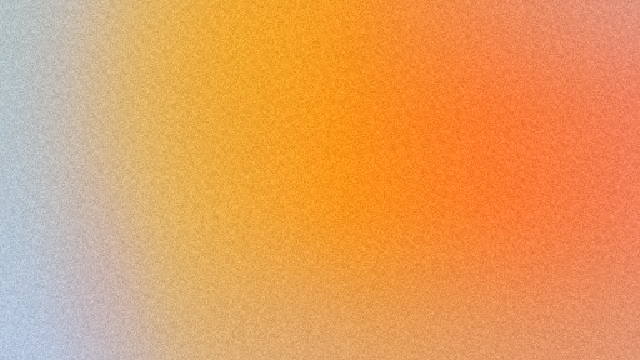
A Shadertoy shader for this background:

```glsl
const vec3 TEAL        = vec3(0.705, 0.765, 0.765);
const vec3 BLUE        = vec3(0.718, 0.780, 0.870);
const vec3 GREY        = vec3(0.753, 0.743, 0.733);
const vec3 SAND        = vec3(0.808, 0.718, 0.610);
const vec3 STRAW       = vec3(0.871, 0.714, 0.435);
const vec3 AMBER       = vec3(0.925, 0.675, 0.267);
const vec3 ORANGE      = vec3(0.984, 0.580, 0.085);
const vec3 VERMILION   = vec3(0.992, 0.475, 0.176);
const vec3 CORAL       = vec3(0.945, 0.494, 0.360);
const vec3 GOLD        = vec3(0.955, 0.660, 0.110);
const vec3 MAUVE       = vec3(0.784, 0.659, 0.720);
const vec3 FLOOR_HAZE  = vec3(0.830, 0.655, 0.570);
const vec3 CORNER_HAZE = vec3(0.843, 0.635, 0.600);

const float FLOOR_AMOUNT  = 0.60;
const float CORNER_AMOUNT = 0.66;
const float MAUVE_AMOUNT  = 0.35;
const vec2  MAUVE_CENTER  = vec2(0.16, 0.18);
const vec2  MAUVE_RADIUS  = vec2(0.08, 0.32);
const float GOLD_AMOUNT   = 0.40;
const vec2  GOLD_CENTER   = vec2(0.41, 0.88);
const vec2  GOLD_RADIUS   = vec2(0.13, 0.30);
const float ARC_BEND      = 0.20;
const float ARC_HEIGHT    = 0.75;
const float RAMP_SOFTEN   = 0.018;
const float GRAIN_ROWS    = 288.0;
const float GRAIN_AMOUNT  = 0.07;

const int STOPS = 8;
const float STOP_X[STOPS] = float[](0.0, 0.08, 0.135, 0.20, 0.32, 0.515, 0.76, 1.0);

float hash(vec2 p) {
    return fract(sin(dot(p, vec2(12.9898, 78.233))) * 43758.5453);
}

// Piecewise ramp from the cool left edge to the warm right edge
vec3 ramp(float x, vec3 edgeColor) {
    vec3 stops[STOPS] = vec3[](edgeColor, GREY, SAND, STRAW, AMBER, ORANGE, VERMILION, CORAL);
    vec3 color = stops[0];
    for (int i = 1; i < STOPS; i++) {
        float t = clamp((x - STOP_X[i - 1]) / (STOP_X[i] - STOP_X[i - 1]), 0.0, 1.0);
        color = mix(color, stops[i], t);
    }
    return color;
}

// Averages nearby ramp samples to round off the creases at its stops
vec3 softRamp(float x, vec3 edgeColor) {
    vec3 sum = vec3(0.0);
    float total = 0.0;
    for (int i = -3; i <= 3; i++) {
        float weight = 4.0 - abs(float(i));
        sum += weight * ramp(x + float(i) * RAMP_SOFTEN, edgeColor);
        total += weight;
    }
    return sum / total;
}

float glow(vec2 p, vec2 center, vec2 radius) {
    vec2 d = (p - center) / radius;
    return exp(-dot(d, d));
}

void mainImage(out vec4 fragColor, in vec2 fragCoord) {
    vec2 uv = fragCoord / iResolution.xy;

    // Main ramp, its bands bowed into arcs that open to the right
    float rise = uv.y - ARC_HEIGHT;
    float x = uv.x - ARC_BEND * rise * rise;
    vec3 color = softRamp(x, mix(BLUE, TEAL, uv.y));

    // Mauve glow along the cool border, gold glow above the center
    color = mix(color, MAUVE, MAUVE_AMOUNT * glow(uv, MAUVE_CENTER, MAUVE_RADIUS));
    color = mix(color, GOLD, GOLD_AMOUNT * glow(uv, GOLD_CENTER, GOLD_RADIUS));

    // Pale haze along the floor and in the upper right corner
    float floorHaze = (1.0 - smoothstep(-0.05, 0.5, uv.y)) * smoothstep(0.05, 0.5, uv.x);
    float cornerHaze = smoothstep(0.62, 1.06, uv.y) * smoothstep(0.36, 1.1, uv.x);
    color = mix(color, FLOOR_HAZE, FLOOR_AMOUNT * floorHaze);
    color = mix(color, CORNER_HAZE, CORNER_AMOUNT * cornerHaze);

    // Fine film grain, two hashes summed for a soft distribution
    vec2 cell = floor(fragCoord / iResolution.y * GRAIN_ROWS);
    color += GRAIN_AMOUNT * (hash(cell) + hash(cell.yx + 37.7) - 1.0);

    fragColor = vec4(clamp(color, 0.0, 1.0), 1.0);
}
```
